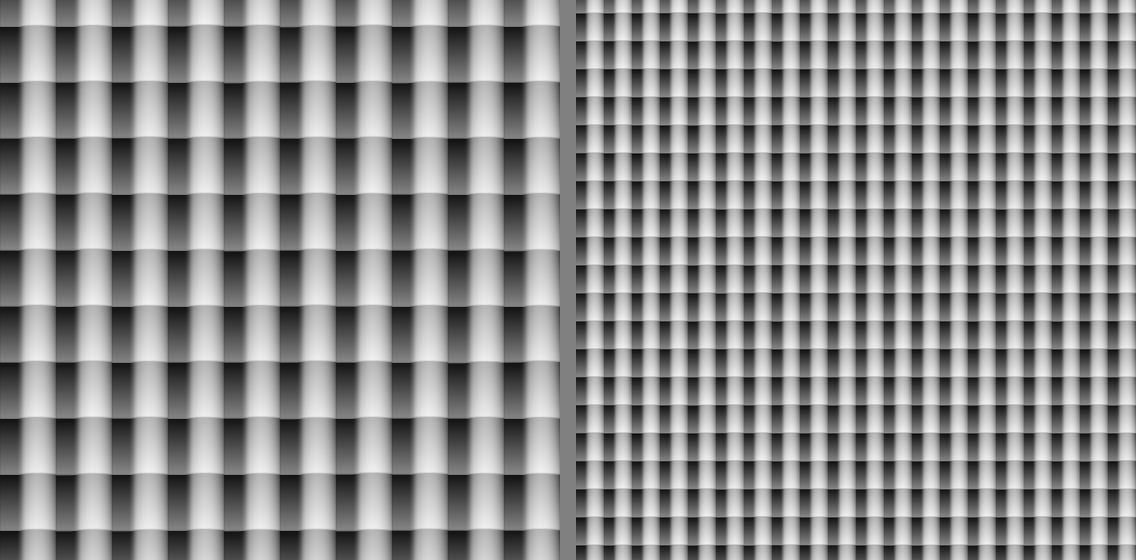
Left, the tile; right, the same tile 2 across and 2 down.
This pattern is drawn by a Shadertoy shader. Its source:

```glsl
// Grey relief of overlapping roof tiles: a flat pan and a rounded roll on each tile.

const float REPEATS = 10.0;        // tiles across and down
const float ROW_OFFSET = 0.52;     // height of the lowest seam, in tiles
const float ROLL_CENTRE = 0.66;
const float ROLL_HALF_WIDTH = 0.36;
const float ROLL_ROUNDNESS = 0.65;
const vec2 ROLL_FOOT = vec2(0.28, 0.46);  // soft rise out of the pan
const float SEAM_ARCH = 0.02;      // rise of the lower edge under the roll
const float SEAM_JITTER = 0.014;
const float SIDE_JITTER = 0.012;
const float TONE_JITTER = 0.02;
const float LIP_HEIGHT = 0.045;
const float LIP_SHADE = 0.24;
const float SIDE_LIP_WIDTH = 0.018;
const float SIDE_LIP_SHADE = 0.08;
const vec2 PAN_TONE = vec2(0.07, 0.53);   // top and bottom of a tile
const vec2 ROLL_TONE = vec2(0.71, 0.94);
const int SAMPLES = 3;             // per axis, for smooth edges

// Three random values per tile, wrapping at the canvas edges
vec3 tileRandom(vec2 tile) {
    vec3 p = fract(mod(tile, REPEATS).xyx * vec3(0.1031, 0.1030, 0.0973) + 0.37);
    p += dot(p, p.yxz + 33.33);
    return fract((p.xxy + p.yzz) * p.zyx) - 0.5;
}

// Cross-section of the roll: 0 in the pan, 1 on the crest
float rollProfile(float x) {
    float u = min(abs(x - ROLL_CENTRE) / ROLL_HALF_WIDTH, 1.0);
    return pow(1.0 - u * u, ROLL_ROUNDNESS) * smoothstep(ROLL_FOOT.x, ROLL_FOOT.y, x);
}

float seamHeight(vec2 tile, float x) {
    return tile.y + SEAM_JITTER * tileRandom(tile).x + SEAM_ARCH * rollProfile(x);
}

float tileTone(vec2 tile, vec2 p) {
    vec3 rnd = tileRandom(tile);
    float x = p.x - tile.x;
    float fromSeam = p.y - seamHeight(tile, x);
    float down = clamp(1.0 - fromSeam, 0.0, 1.0);
    float roll = rollProfile(x + SIDE_JITTER * rnd.y);

    // Both surfaces rise towards the lower edge
    float tone = mix(mix(PAN_TONE.x, PAN_TONE.y, down),
                     mix(ROLL_TONE.x, ROLL_TONE.y, down), roll);

    // Rounded lower lip and thin side lips
    float lip = 1.0 - smoothstep(0.0, LIP_HEIGHT, fromSeam);
    float side = 1.0 - smoothstep(0.0, SIDE_LIP_WIDTH, min(x, 1.0 - x));
    tone -= LIP_SHADE * lip * lip * mix(0.4, 1.0, roll);
    tone -= SIDE_LIP_SHADE * side * down;
    return tone + TONE_JITTER * rnd.z;
}

float roofTone(vec2 uv) {
    vec2 p = uv * REPEATS - vec2(0.0, ROW_OFFSET);
    vec2 tile = vec2(floor(p.x), floor(p.y + 0.5));
    // Below the nearest seam the next tile down shows
    if (p.y < seamHeight(tile, p.x - tile.x)) tile.y -= 1.0;
    return tileTone(tile, p);
}

void mainImage(out vec4 fragColor, in vec2 fragCoord) {
    float tone = 0.0;
    for (int j = 0; j < SAMPLES; j++) {
        for (int i = 0; i < SAMPLES; i++) {
            vec2 shift = (vec2(i, j) + 0.5) / float(SAMPLES) - 0.5;
            tone += roofTone((fragCoord + shift) / iResolution.xy);
        }
    }
    tone /= float(SAMPLES * SAMPLES);
    fragColor = vec4(vec3(clamp(tone, 0.0, 1.0)), 1.0);
}
```
